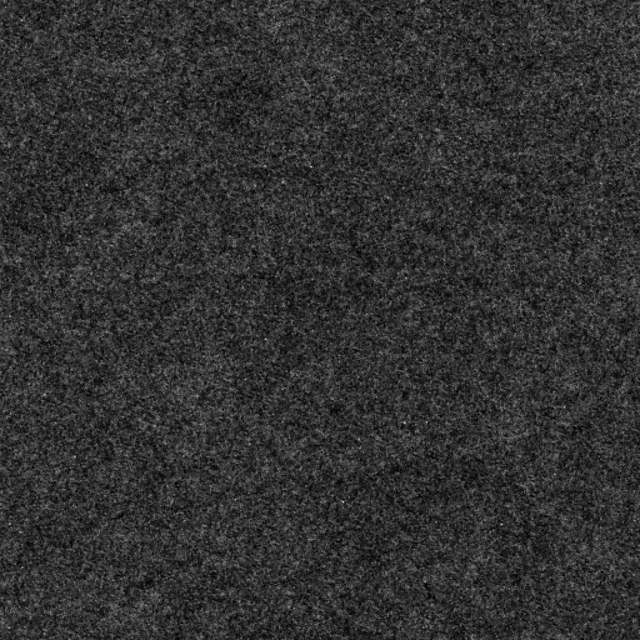
Give the GLSL for this texture, as a WebGL 2 fragment shader.

```glsl
#version 300 es
precision highp float;
// Dark charcoal felt-like surface: fine grey grain, soft mottling, small pits and rare bright flecks.

#define BASE_TONE 0.197
#define FINE_GRAIN 0.135
#define FIBRE_GRAIN 0.180
#define CLUMPS 0.066
#define MOTTLE 0.040
#define CLOUDS 0.030
#define HIGHLIGHT_SKEW 1.0
#define PIT_DEPTH 0.075
#define PIT_CHANCE 0.13
#define FLECK_GAIN 0.50
#define FLECK_CHANCE 0.055

uniform vec2 u_resolution;
out vec4 fragColor;

// Integer hash of a lattice cell, two values in 0..1
vec2 hash2(vec2 cell, uint seed) {
    uvec2 v = uvec2(ivec2(cell)) + uvec2(seed * 747796405u, seed * 2891336453u);
    v = v * 1664525u + 1013904223u;
    v.x += v.y * 1664525u;
    v.y += v.x * 1664525u;
    v ^= v >> 16u;
    v.x += v.y * 1664525u;
    v.y += v.x * 1664525u;
    v ^= v >> 16u;
    return vec2(v >> 8u) / 16777216.0;
}

// Bell-shaped random value in -1..1
float bell(vec2 cell, uint seed) {
    vec2 h = hash2(cell, seed);
    return h.x + h.y - 1.0;
}

// Smooth value noise in -1..1
float noise(vec2 p, uint seed) {
    vec2 i = floor(p);
    vec2 f = fract(p);
    f = f * f * (3.0 - 2.0 * f);
    float low = mix(bell(i, seed), bell(i + vec2(1.0, 0.0), seed), f.x);
    float high = mix(bell(i + vec2(0.0, 1.0), seed), bell(i + vec2(1.0), seed), f.x);
    return mix(low, high, f.y);
}

vec2 rotate(vec2 p, float angle) {
    float c = cos(angle), s = sin(angle);
    return vec2(c * p.x - s * p.y, s * p.x + c * p.y);
}

// Soft round spots, at most one per cell, of varying strength
float spots(vec2 uv, float cells, float chance, float radius, uint seed) {
    vec2 p = uv * cells;
    vec2 cell = floor(p);
    vec2 centre = 0.2 + 0.6 * hash2(cell, seed);
    vec2 pick = hash2(cell, seed + 1u);
    float d = length(fract(p) - centre) / (cells * radius);
    return step(pick.x, chance) * mix(0.4, 1.0, pick.y) * exp(-d * d);
}

void main() {
    vec2 uv = gl_FragCoord.xy / min(u_resolution.x, u_resolution.y);

    // Grain, from single specks to short, slightly flattened fibres
    float grain = FINE_GRAIN * noise(uv * 512.0 - 0.5, 1u);
    grain += FIBRE_GRAIN * noise(rotate(uv, 0.35) * vec2(275.0, 310.0), 2u);
    grain += CLUMPS * noise(rotate(uv, -0.2) * vec2(95.0, 125.0), 3u);

    // Broad, low-contrast unevenness
    grain += MOTTLE * noise(rotate(uv, 0.15) * vec2(32.0, 42.0), 4u);
    grain += CLOUDS * noise(rotate(uv, -0.5) * vec2(7.0, 9.0), 5u);

    // Lift the brightest grains a little
    float tone = BASE_TONE + grain + HIGHLIGHT_SKEW * (grain * grain - 0.0067);

    // Dark pits with ragged edges, then sparse bright flecks
    vec2 ragged = uv + 0.004 * vec2(noise(uv * 130.0, 6u), noise(uv * 130.0, 7u));
    tone -= PIT_DEPTH * spots(ragged, 26.0, PIT_CHANCE, 0.0075, 8u);
    tone = max(tone, 0.025);
    tone += FLECK_GAIN * spots(uv, 40.0, FLECK_CHANCE, 0.0016, 11u);

    fragColor = vec4(vec3(clamp(tone, 0.0, 1.0)), 1.0);
}
```
